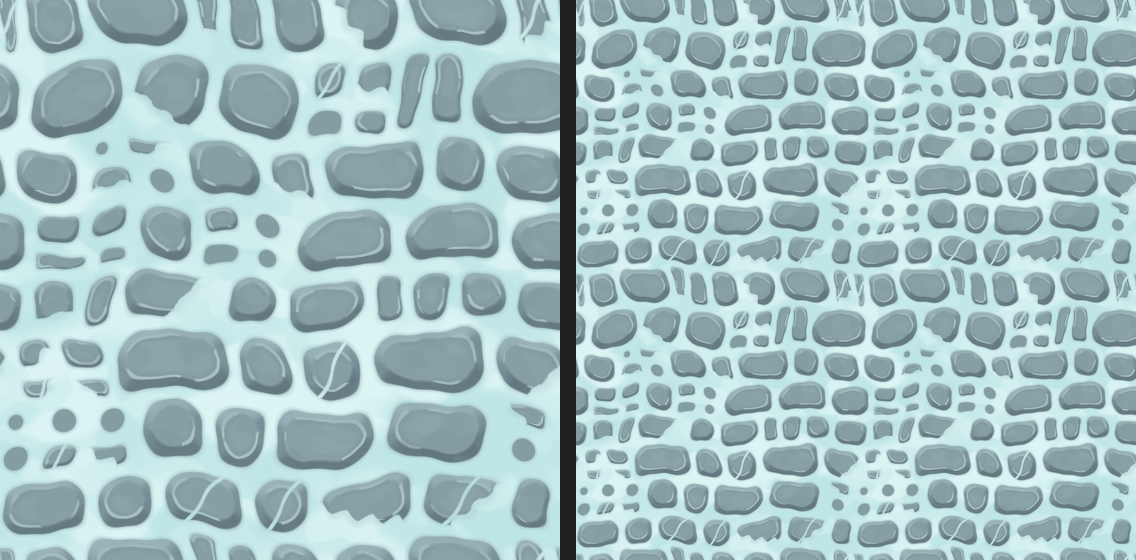
Left: one tile. Right: repeated 2 by 2.
Reproduce this texture procedurally as a Shadertoy shader.

```glsl
// Draws a tiling wall of bevelled slate stones bedded in pale blue snow.

const float TAU = 6.2831853;
const float ROWS = 8.0;
const float GAP = 0.0105;

const vec3 SNOW_SHADE = vec3(0.75, 0.90, 0.90);
const vec3 SNOW_LIGHT = vec3(0.86, 0.955, 0.955);
const vec3 SNOW_EDGE  = vec3(0.66, 0.79, 0.80);
const vec3 FACE       = vec3(0.53, 0.63, 0.65);
const vec3 SIDE       = vec3(0.48, 0.57, 0.595);
const vec3 SHADOW     = vec3(0.40, 0.48, 0.51);
const vec3 TOP        = vec3(0.59, 0.69, 0.71);
const vec3 GLINT      = vec3(0.68, 0.79, 0.80);

vec4 hash4(vec2 p) {
    vec4 q = fract(p.xyxy * vec4(0.1031, 0.1030, 0.0973, 0.1099));
    q += dot(q, q.wzxy + 33.33);
    return fract((q.xxyz + q.yzzw) * q.zywx);
}

float wrapIndex(float k, float count) { return floor(mod(k + 0.5, count)); }

float smoothMax(float a, float b, float k) {
    float h = max(k - abs(a - b), 0.0) / k;
    return max(a, b) + h * h * k * 0.25;
}

// Wrapping cellular noise with softly blended, brush-like patches.
float patches(vec2 uv, vec2 count, float seed) {
    vec2 bend = 0.016 * sin(TAU * (uv.yx * vec2(4.0, 3.0) + uv * 2.0) + seed);
    vec2 p = (uv + bend) * count;
    vec2 base = floor(p);
    float total = 0.0, weights = 0.0;
    for (int j = -1; j <= 1; j++)
    for (int i = -1; i <= 1; i++) {
        vec2 cell = base + vec2(i, j);
        vec4 r = hash4(mod(cell + 0.5, count) + seed);
        vec2 away = cell + r.xy - p;
        float w = exp(-13.0 * dot(away, away)) + 1e-6;
        total += w * r.z;
        weights += w;
    }
    return total / weights;
}

// Irregular, wrapping divisions of a line.
float edgeAt(float k, float count, float seed) {
    return (k + 0.42 * hash4(vec2(wrapIndex(k, count), seed)).x) / count;
}

float spanIndex(float x, float count, float seed) {
    float k = floor(x * count);
    return x < edgeAt(k, count, seed) ? k - 1.0 : k;
}

void splitSpan(float x, float share, inout float low, inout float high, inout float id) {
    float middle = mix(low, high, share);
    if (x < middle) high = middle;
    else { low = middle; id += 37.0; }
}

// Four tilted sides joined by round corners.
float stoneDist(vec2 p, vec2 size, float corner, vec4 tilt) {
    p += 0.0014 * sin(p.yx * 95.0 + tilt.xy * 60.0);
    float across = max(-p.x + tilt.x * p.y, p.x + tilt.y * p.y) - size.x;
    float upright = max(-p.y + tilt.z * p.x, p.y + tilt.w * p.x) - size.y;
    return smoothMax(across, upright, corner);
}

vec3 snowColour(vec2 uv) {
    float tone = 0.65 * patches(uv, vec2(6.0, 8.0), 3.0)
               + 0.35 * patches(uv, vec2(17.0, 21.0), 9.0);
    return mix(SNOW_SHADE, SNOW_LIGHT, smoothstep(0.22, 0.75, tone));
}

vec3 rimColour(float up) {
    return up > 0.0 ? mix(SIDE, TOP, smoothstep(0.1, 0.9, up))
                    : mix(SIDE, SHADOW, smoothstep(0.0, 0.8, -up));
}

vec3 stoneColour(vec2 uv, vec2 p, vec2 size, float corner, vec4 tilt, float d) {
    float bevel = min(0.28 * min(size.x, size.y), 0.016);
    vec2 e = vec2(0.002, 0.0);
    vec2 slope = vec2(stoneDist(p + e.xy, size, corner, tilt),
                      stoneDist(p + e.yx, size, corner, tilt)) - d;
    float up = dot(normalize(slope + 1e-6), vec2(-0.25, 0.97));
    float face = stoneDist(p - vec2(0.0, 0.2 * bevel), size - bevel, corner, tilt);
    float brush = patches(uv, vec2(24.0, 28.0), 5.0);
    face += 0.004 * (brush - 0.5);

    vec3 flatTone = FACE + 0.035 * (brush - 0.5);
    flatTone = mix(flatTone, SIDE, 0.5 * smoothstep(-0.012, 0.0, face) * step(0.45, brush));
    vec3 colour = mix(rimColour(up) + 0.03 * (brush - 0.5), flatTone,
                      smoothstep(0.0025, -0.0025, face));
    float glint = smoothstep(0.0035, 0.0008, abs(face - 0.001));
    glint *= smoothstep(0.32, 0.65, brush) * mix(0.9, 0.5, smoothstep(0.0, 0.8, up));
    return mix(colour, GLINT, glint);
}

void mainImage(out vec4 fragColor, in vec2 fragCoord) {
    vec2 uv = fragCoord / iResolution.xy;
    float soft = max(1.0 / iResolution.y, 0.0012);

    // Wavy courses, divided into stones; some are split into smaller ones
    vec2 q = uv + vec2(0.008 * sin(TAU * 3.0 * uv.y),
                       0.010 * sin(TAU * 2.0 * uv.x + 1.0) + 0.005 * sin(TAU * (5.0 * uv.x + uv.y)));
    float row = spanIndex(q.y, ROWS, 71.0);
    vec2 id = vec2(0.0, wrapIndex(row, ROWS));
    float columns = 5.0 + floor(3.0 * hash4(vec2(id.y, 13.0)).y);
    float column = spanIndex(q.x, columns, id.y);
    id.x = wrapIndex(column, columns);
    vec2 low = vec2(edgeAt(column, columns, id.y), edgeAt(row, ROWS, 71.0));
    vec2 high = vec2(edgeAt(column + 1.0, columns, id.y), edgeAt(row + 1.0, ROWS, 71.0));
    vec4 r = hash4(id + 5.0);
    bool tiny = r.x < 0.22 && high.y - low.y > 0.105;
    if (tiny) splitSpan(q.y, 0.4 + 0.2 * r.y, low.y, high.y, id.y);
    if (tiny || r.x < 0.3 || high.x - low.x > 0.225)
        splitSpan(q.x, 0.38 + 0.24 * hash4(id).z, low.x, high.x, id.x);

    // Stone outline
    vec4 kind = hash4(id + 19.0);
    vec4 shape = hash4(id + 43.0);
    vec2 size = 0.5 * (high - low) - GAP - 0.004 * shape.xy;
    vec4 tilt = (hash4(id + 67.0) - 0.5) * vec4(0.3, 0.3, 0.2, 0.2);
    float corner = 0.95 * min(size.x, size.y);
    vec2 p = q - 0.5 * (low + high);
    float whole = stoneDist(p, size, corner, tilt);
    bool pebble = tiny && kind.x < 0.22;
    if (pebble) whole = length(p) - min(0.021, min(size.x, size.y));

    // Snow drifts bite ragged pieces off, and cracks cross a few stones
    float angle = -0.25 * TAU + 2.2 * (shape.z - 0.5);
    vec2 dir = vec2(cos(angle), sin(angle));
    float along = dot(p, vec2(-dir.y, dir.x));
    float ragged = 0.016 * abs(fract(along * 21.0 + shape.w) - 0.5) + 0.004 * sin(along * 130.0);
    float d = whole;
    if (!pebble && kind.y < 0.26) d = max(d, dot(p, dir) - 0.55 * size.y + ragged);
    float crack = abs(p.x - 0.7 * p.y + 0.006 * sin(p.y * 60.0)) - 0.003 - 0.05 * abs(p.y);
    if (!pebble && kind.z < 0.10) d = max(d, -crack);

    // Paint snow, its shaded edge, then the stone
    vec3 colour = snowColour(uv);
    float fringe = 0.55 * smoothstep(0.007, 0.0, d);
    fringe = max(fringe, 0.4 * smoothstep(0.0, -0.012, whole) * smoothstep(0.025, 0.0, d));
    colour = mix(colour, SNOW_EDGE, fringe);
    vec3 stone = pebble || kind.w < 0.04 ? FACE - 0.015
               : stoneColour(uv, p, size, corner, tilt, whole);
    fragColor = vec4(mix(colour, stone, smoothstep(soft, -soft, d)), 1.0);
}
```
